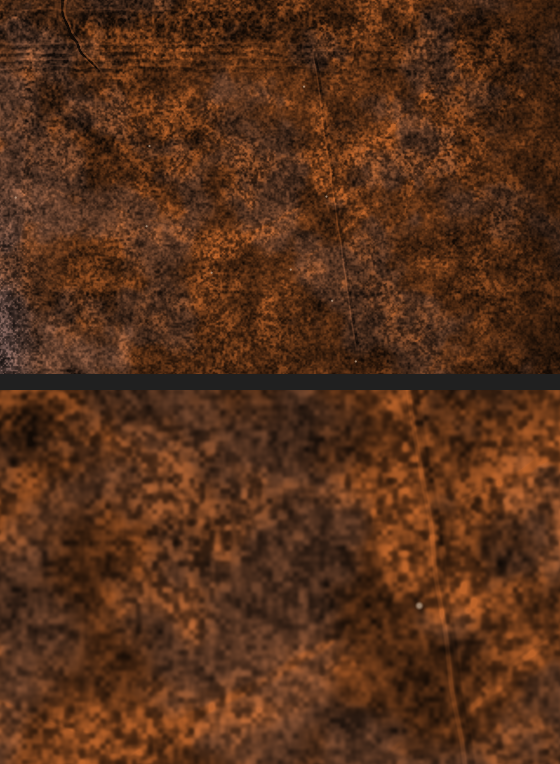
Top: the whole. Bottom: its middle third, enlarged.
Reproduce this texture procedurally as a Shadertoy shader.

```glsl
const vec3 WARM_TINT = vec3(1.0, 0.53, 0.225);
const vec3 DUSTY_TINT = vec3(1.0, 0.64, 0.45);
const vec3 SPECK_COLOR = vec3(0.72, 0.62, 0.52);

float hash(vec2 p) {
    vec3 q = fract(p.xyx * 0.1031);
    q += dot(q, q.yzx + 33.33);
    return fract((q.x + q.y) * q.z);
}

float noise(vec2 p) {
    vec2 i = floor(p), f = fract(p);
    f = f * f * (3.0 - 2.0 * f);
    return mix(mix(hash(i), hash(i + vec2(1, 0)), f.x),
               mix(hash(i + vec2(0, 1)), hash(i + vec2(1, 1)), f.x), f.y);
}

float fbm(vec2 p) {
    float sum = 0.0, amp = 0.53;
    for (int i = 0; i < 4; i++) {
        sum += amp * noise(p);
        p = mat2(0.8, 0.6, -0.6, 0.8) * p * 2.07 + 17.3;
        amp *= 0.5;
    }
    return sum;
}

// Soft stripe of given half width around d = 0
float stripe(float d, float width) {
    return 1.0 - smoothstep(width * 0.4, width * 1.6, abs(d));
}

float segmentDistance(vec2 p, vec2 a, vec2 b) {
    vec2 ab = b - a;
    return length(p - a - ab * clamp(dot(p - a, ab) / dot(ab, ab), 0.0, 1.0));
}

// Scuffed line: a thin core inside a wider worn halo
float scratch(vec2 p, vec2 a, vec2 b, float width) {
    float d = segmentDistance(p, a, b);
    return stripe(d, width) + 0.45 * exp(-d * d / (width * width * 30.0));
}

float box(vec2 p, vec2 center, vec2 halfSize, float soft) {
    vec2 d = abs(p - center) - halfSize;
    return 1.0 - smoothstep(-soft, soft, max(d.x, d.y));
}

float scratches(vec2 p) {
    float sum = scratch(p, vec2(1.23, 0.82), vec2(0.97, 0.59), 0.003);
    sum += scratch(p, vec2(1.40, 0.75), vec2(0.82, 0.31), 0.003);
    sum += scratch(p, vec2(0.87, 0.49), vec2(0.50, 0.27), 0.004);
    sum += 0.6 * scratch(p, vec2(0.09, 0.51), vec2(0.58, 0.36), 0.002);
    sum += 0.5 * scratch(p, vec2(1.34, 0.53), vec2(1.50, 0.38), 0.002);
    for (int i = 0; i < 16; i++) {
        float id = float(i);
        vec2 start = vec2(hash(vec2(id, 3.0)) * 1.4, hash(vec2(id, 8.0)));
        float angle = mix(0.2, 1.9, hash(vec2(id, 14.0)));
        float size = mix(0.03, 0.13, hash(vec2(id, 21.0)));
        sum += 0.6 * scratch(p, start, start + size * vec2(cos(angle), sin(angle)), 0.0018);
    }
    return sum;
}

// Tooled border: dark strip, pressed rings and ruled grooves
float borderRelief(vec2 p) {
    float fade = mix(1.0, 0.35, smoothstep(0.35, 1.1, p.x));
    float strip = box(p, vec2(0.7, 0.93), vec2(0.75, 0.037), 0.008);
    vec2 cell = vec2((fract(p.x / 0.072) - 0.5) * 0.072, p.y - 0.93);
    float ring = stripe(length(cell * vec2(1.0, 0.8)) - 0.019, 0.004);
    float relief = strip * (0.10 * ring - 0.10);
    for (int i = 0; i < 4; i++) {
        float y = 0.884 - 0.021 * float(i);
        relief += 0.05 * stripe(p.y - y, 0.003) - 0.09 * stripe(p.y - y + 0.008, 0.005);
    }
    relief += 0.06 * stripe(p.y - 0.972, 0.003);
    return relief * fade;
}

float specks(vec2 p, float scale) {
    vec2 id = floor(p * scale);
    vec2 center = 0.2 + 0.6 * vec2(hash(id + 5.1), hash(id + 9.7));
    float d = length(fract(p * scale) - center) / scale;
    return step(0.95, hash(id + 2.3)) * (1.0 - smoothstep(0.001, 0.0045, d));
}

void mainImage(out vec4 fragColor, in vec2 fragCoord) {
    vec2 p = fragCoord / iResolution.y;
    float width = iResolution.x / iResolution.y;
    vec2 warped = p + 0.012 * (vec2(noise(p * 28.0), noise(p * 28.0 + 40.0)) - 0.5);

    // Leather grain and mottling
    float blotch = fbm(p * 5.0);
    float mottle = fbm(p * 21.0 + 7.0);
    float grain = noise(warped * 125.0);
    float fine = noise(p * 215.0 + 60.0);
    float tone = 0.305 + 0.22 * (blotch - 0.5) + 0.30 * (mottle - 0.5)
               + 0.22 * (grain - 0.5) + 0.15 * (fine - 0.5);

    // Worn orange ridges, strongest near the middle
    float middle = exp(-2.6 * dot(p - vec2(0.82, 0.56), p - vec2(0.82, 0.56)));
    float ridges = smoothstep(0.47, 0.68, 0.5 * fbm(p * 9.0 + 31.0) + 0.5 * mottle + 0.06 * middle);
    float lines = scratches(warped) * smoothstep(0.3, 0.6, mottle);
    float frame = stripe(warped.x - 0.075, 0.014) * box(p, vec2(0.075, 0.54), vec2(0.1, 0.35), 0.03);
    float wear = ridges * (0.35 + 0.65 * middle) + 0.55 * lines + 0.4 * frame;
    tone += 0.21 * min(wear, 1.3) * smoothstep(0.2, 0.8, 0.6 * grain + 0.4 * fine);

    // Border, faint panel rules and long crease
    tone += borderRelief(warped);
    tone -= 0.06 * stripe(warped.y - 0.215, 0.006);
    tone -= 0.05 * stripe(warped.y - 0.68, 0.004) * (1.0 - smoothstep(0.2, 0.4, p.x));
    float creaseX = 0.836 + 0.145 * (0.85 - p.y);
    float creaseMask = box(p, vec2(0.9, 0.46), vec2(0.2, 0.39), 0.02);
    float crease = p.x - creaseX - 0.004 * noise(p * 20.0);
    tone += creaseMask * (0.10 * stripe(crease, 0.002) - 0.09 * stripe(crease - 0.006, 0.003));

    // Rubbed corner patches
    float leftPatch = box(warped, vec2(0.235, 0.05), vec2(0.118, 0.08), 0.007);
    float rightPatch = box(warped, vec2(1.29, 0.04), vec2(0.12, 0.07), 0.012);
    float patches = leftPatch + 0.6 * rightPatch * smoothstep(0.35, 0.6, mottle);
    tone += 0.09 * patches;
    tone -= 0.25 * (1.0 - smoothstep(0.6, 1.2, length((warped - vec2(0.2, 0.0)) / vec2(0.04, 0.025))));

    // Shading and split at the top left
    tone *= 1.0 - 0.3 * smoothstep(0.78, 1.02, p.x / width) - 0.12 * smoothstep(0.3, 0.0, p.y);
    float depth = (1.0 - p.y) / 0.19;
    float split = warped.x - 0.166 - 0.1 * depth * depth;
    float splitMask = 1.0 - smoothstep(0.9, 1.02, depth);
    tone += splitMask * (0.15 * stripe(split - 0.007, 0.003) - 0.25 * stripe(split, 0.003));

    // Dusty, greyer areas against warm leather
    float leftSide = smoothstep(0.35, 0.0, p.x);
    float dust = smoothstep(0.42, 0.62, fbm(p * 7.0 + 83.0)) * 0.75 + 0.35 * leftSide + 0.3 * patches;
    dust = clamp(dust - 0.5 * wear, 0.0, 1.0);
    float sheen = smoothstep(0.14, 0.0, p.x) * smoothstep(0.6, 0.05, p.y);
    tone += 0.14 * sheen * smoothstep(0.45, 0.8, fine);
    vec3 tint = mix(WARM_TINT, DUSTY_TINT, dust) + vec3(0.0, 0.12, 0.25) * sheen;
    vec3 color = clamp(tone, 0.07, 0.74) * tint;
    color = mix(color, SPECK_COLOR, 0.8 * specks(p, 12.0));
    fragColor = vec4(color, 1.0);
}
```
